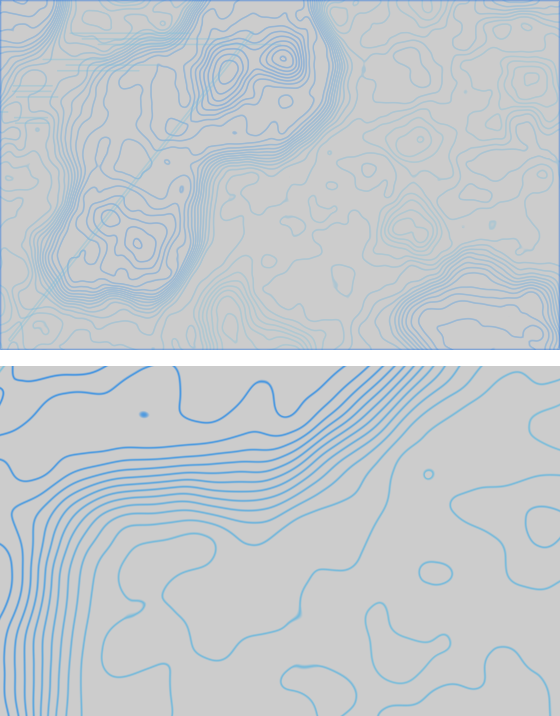
Top: the whole. Bottom: its middle third, enlarged.
Reproduce this background procedurally as a Shadertoy shader.

```glsl
// Topographic contour lines on light grey, tinted from cyan lowland to blue highland.
#define PAPER      vec3(0.80, 0.80, 0.80)
#define LOW_INK    vec3(0.47, 0.75, 0.86)
#define HIGH_INK   vec3(0.14, 0.51, 0.90)
#define FRAME_INK  vec3(0.18, 0.47, 0.87)
#define LINE_WIDTH 0.0016
#define FRAME_WIDTH 0.0022
#define SOFTNESS   1.2
#define TERRAIN_FREQ 2.7
#define RELIEF     23.0
#define TERRACE    vec2(11.0, 0.88)
#define TINT_RANGE vec2(11.0, 28.0)
#define SEED       vec2(52.0, 9.0)

float hash(vec2 p) {
    vec3 q = fract(p.xyx * vec3(0.1031, 0.1030, 0.0973));
    q += dot(q, q.yzx + 33.33);
    return fract((q.x + q.y) * q.z);
}

float valueNoise(vec2 p) {
    vec2 cell = floor(p), f = fract(p);
    vec2 u = f * f * f * (f * (f * 6.0 - 15.0) + 10.0);
    float bottom = mix(hash(cell), hash(cell + vec2(1, 0)), u.x);
    float top = mix(hash(cell + vec2(0, 1)), hash(cell + vec2(1, 1)), u.x);
    return mix(bottom, top, u.y);
}

// Elevation in contour steps: terraced hills first, then patches of finer knolls.
float elevation(vec2 p) {
    mat2 turn = mat2(0.8, 0.6, -0.6, 0.8);
    float sum = 0.0, amplitude = RELIEF;
    float patchiness = mix(0.45, 1.35, valueNoise(p * 3.0 + 90.0));
    p = p * TERRAIN_FREQ + SEED;
    for (int octave = 0; octave < 4; octave++) {
        sum += amplitude * (valueNoise(p) - 0.5);
        if (octave == 1) {
            float turns = 6.2832 / TERRACE.x;
            sum += TERRACE.y * sin(sum * turns) / turns;
            amplitude *= patchiness;
        }
        p = turn * p * 2.05 + 11.7;
        amplitude *= 0.38;
    }
    return sum + 0.8 * RELIEF;
}

float segmentDistance(vec2 p, vec2 a, vec2 b) {
    vec2 pa = p - a, ba = b - a;
    return length(pa - ba * clamp(dot(pa, ba) / dot(ba, ba), 0.0, 1.0));
}

// Share of a bell-shaped pixel filter covered by a line at distance d.
float stroke(float d, float width, float pixel) {
    float reach = SOFTNESS * pixel;
    return smoothstep(-reach, reach, d + 0.5 * width)
         - smoothstep(-reach, reach, d - 0.5 * width);
}

void mainImage(out vec4 fragColor, in vec2 fragCoord) {
    float pixel = 1.0 / iResolution.y;
    vec2 p = fragCoord * pixel;
    vec2 canvas = iResolution.xy * pixel;

    // Contours: distance to the nearest whole level, scaled by the slope.
    float h = elevation(p);
    vec2 e = vec2(0.001, 0.0);
    vec2 slope = vec2(elevation(p + e.xy) - h, elevation(p + e.yx) - h) / e.x;
    float toLevel = abs(fract(h + 0.5) - 0.5) / max(length(slope), 8.0);
    float tint = clamp((h - TINT_RANGE.x) / (TINT_RANGE.y - TINT_RANGE.x), 0.0, 1.0);
    vec3 ink = mix(LOW_INK, HIGH_INK, tint);
    vec3 color = mix(PAPER, ink, stroke(toLevel, LINE_WIDTH, pixel));

    // Narrow double line climbing diagonally.
    float diagonal = segmentDistance(p, vec2(0.03, 0.03), vec2(0.72, 0.905));
    float scratches = stroke(abs(diagonal - 0.004), LINE_WIDTH, pixel);

    // Short level streaks in four groups, stepping down to the left.
    for (int i = 0; i < 12; i++) {
        float group = float(i / 3), row = float(i % 3);
        float jitter = hash(vec2(float(i), 5.0));
        float y = 0.905 - 0.075 * group - 0.016 * row;
        float x = 0.24 - 0.08 * group + 0.1 * (jitter - 0.5);
        float span = mix(0.45, 0.08, sqrt(group / 3.0)) * (0.7 + 0.5 * jitter);
        float streak = segmentDistance(p, vec2(x, y), vec2(x + span, y));
        scratches = max(scratches, stroke(streak, LINE_WIDTH, pixel));
    }
    color = mix(color, LOW_INK, scratches);

    // Thin frame along the canvas edge.
    vec2 inset = min(p, canvas - p);
    float edge = abs(min(inset.x, inset.y) - 0.0015);
    color = mix(color, FRAME_INK, stroke(edge, FRAME_WIDTH, pixel));

    fragColor = vec4(color, 1.0);
}
```
